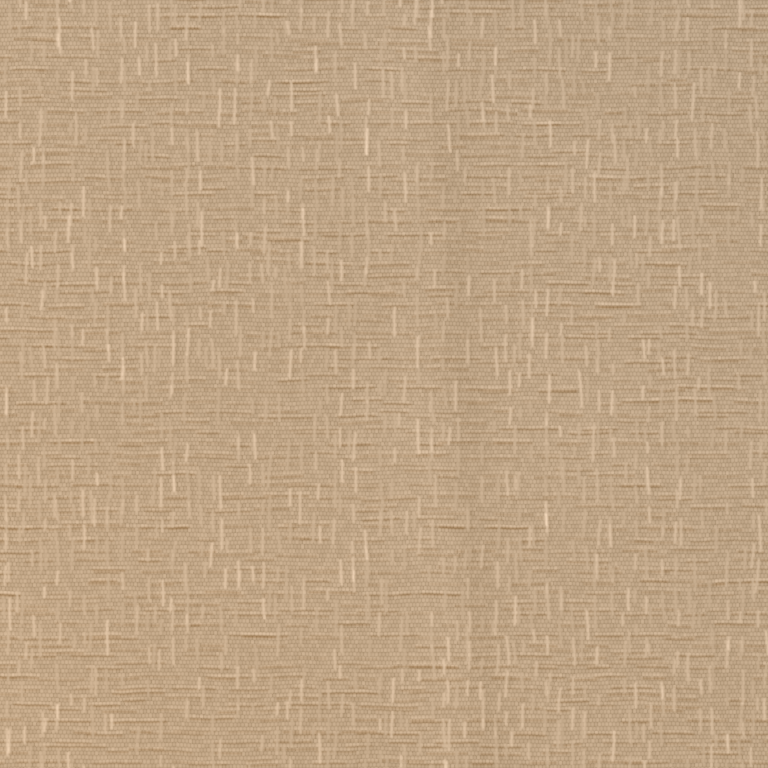
Reproduce this texture procedurally as a Shadertoy shader.

```glsl
// Beige woven upholstery cloth with fine beads, ribbed weft dashes and pale upright slubs.
#define BASE_COLOR vec3(0.747, 0.645, 0.526)
#define TONE_STEP vec3(0.045, 0.044, 0.045)
#define GROOVE_TINT vec3(0.008, -0.004, -0.014)
#define BEADS vec2(208.0, 186.0)
#define BEAD_DEPTH 1.0
#define BEAD_VARIATION 1.0
#define RIB_GRID vec2(14.0, 72.0)
#define RIB_SHARE 0.72
#define SLUB_GRID vec2(18.0, 47.0)
#define SLUB_SHARE 0.56
#define WAVINESS 0.0022
#define FOLD_DEPTH 0.42

float hash(vec2 p) {
    vec3 q = fract(p.xyx * vec3(0.1031, 0.1030, 0.0973));
    q += dot(q, q.yzx + 33.33);
    return fract((q.x + q.y) * q.z);
}

float bump(float d, float width) {
    return exp(-d * d / (width * width));
}

// Layered sines, roughly -1 to 1
float waves(vec2 p) {
    float sum = 0.0, gain = 0.5;
    for (int i = 0; i < 4; i++) {
        sum += gain * sin(p.x + 1.7 * sin(p.y)) * cos(p.y - 1.3 * sin(p.x * 0.7));
        p = mat2(1.6, 1.2, -1.2, 1.6) * p + 2.3;
        gain *= 0.6;
    }
    return sum;
}

// One broken thread per cell, running along p.x.
// Returns distance across, coverage along, and a random strength.
vec3 strand(vec2 p, vec2 grid, float share, float lean, float seed) {
    float lane = floor(p.y * grid.y);
    float u = p.x * grid.x + 17.0 * hash(vec2(lane, seed));
    vec2 id = vec2(floor(u), lane) + seed * 7.0;
    float along = fract(u) - 0.5;
    float halfLength = mix(0.2, 0.49, hash(id + 3.1));
    float shift = (hash(id + 11.7) - 0.5) * 0.3 + (hash(id + 23.9) - 0.5) * lean * along;
    float across = (fract(p.y * grid.y) - 0.5 + shift) / grid.y;
    float ends = 1.0 - smoothstep(halfLength - 0.08, halfLength, abs(along));
    return vec3(across, ends * step(hash(id + 41.3), share), hash(id + 57.1));
}

void mainImage(out vec4 fragColor, in vec2 fragCoord) {
    vec2 uv = fragCoord / iResolution.xy;
    vec2 p = uv + WAVINESS * vec2(waves(uv * 19.0), waves(uv.yx * 15.0 + 5.0));

    // Staggered beads with individual brightness
    vec2 beadPos = p * BEADS;
    beadPos.x += 0.5 * mod(floor(beadPos.y), 2.0);
    vec2 local = fract(beadPos) - 0.5;
    float bead = (1.0 - smoothstep(0.12, 0.68, length(local))) - 0.55;
    float weave = BEAD_DEPTH * 1.6 * bead;
    weave += BEAD_VARIATION * (hash(floor(beadPos)) - 0.5);

    // Horizontal ribs: pale crest above a warm groove
    float crest = 0.0, groove = 0.0;
    for (int i = 0; i < 2; i++) {
        float k = float(i);
        vec3 rib = strand(p, RIB_GRID * (1.0 - 0.23 * k), RIB_SHARE, 0.2, 1.0 + k);
        float strength = rib.y * mix(0.45, 1.3, rib.z);
        crest += strength * bump(rib.x - 0.0014, 0.0020);
        groove += strength * bump(rib.x + 0.0022, 0.0018);
    }

    // Upright slubs: smooth pale threads with a shaded flank
    float slub = 0.0, flank = 0.0, cover = 0.0;
    for (int i = 0; i < 2; i++) {
        float k = float(i);
        vec3 thread = strand(p.yx, SLUB_GRID * (1.0 + 0.27 * k), SLUB_SHARE, 0.35, 5.0 + k);
        float body = thread.y * bump(thread.x, 0.0023);
        slub += body * mix(0.7, 2.5, thread.z * thread.z);
        flank += thread.y * bump(thread.x - 0.0043, 0.0016);
        cover = max(cover, body);
    }

    // Combine threads; slubs lie over ribs and beads
    float tone = weave * (1.0 - 0.65 * cover);
    tone += (0.75 * crest - 1.2 * groove) * (1.0 - 0.8 * cover);
    tone += slub - 0.4 * flank;

    // Soft crease and broad uneven light
    float crease = uv.x - mix(0.635, 0.575, uv.y);
    tone += FOLD_DEPTH * (0.5 * bump(crease + 0.05, 0.05) - bump(crease, 0.025));
    tone += 0.2 * waves(uv * 5.0 + 1.0) + 0.25 * (0.5 - uv.x);

    vec3 color = BASE_COLOR + TONE_STEP * tone;
    color += GROOVE_TINT * groove * (1.0 - cover);
    color += vec3(0.008, 0.0, -0.008) * (1.0 - uv.x - uv.y);
    fragColor = vec4(clamp(color, 0.0, 1.0), 1.0);
}
```
